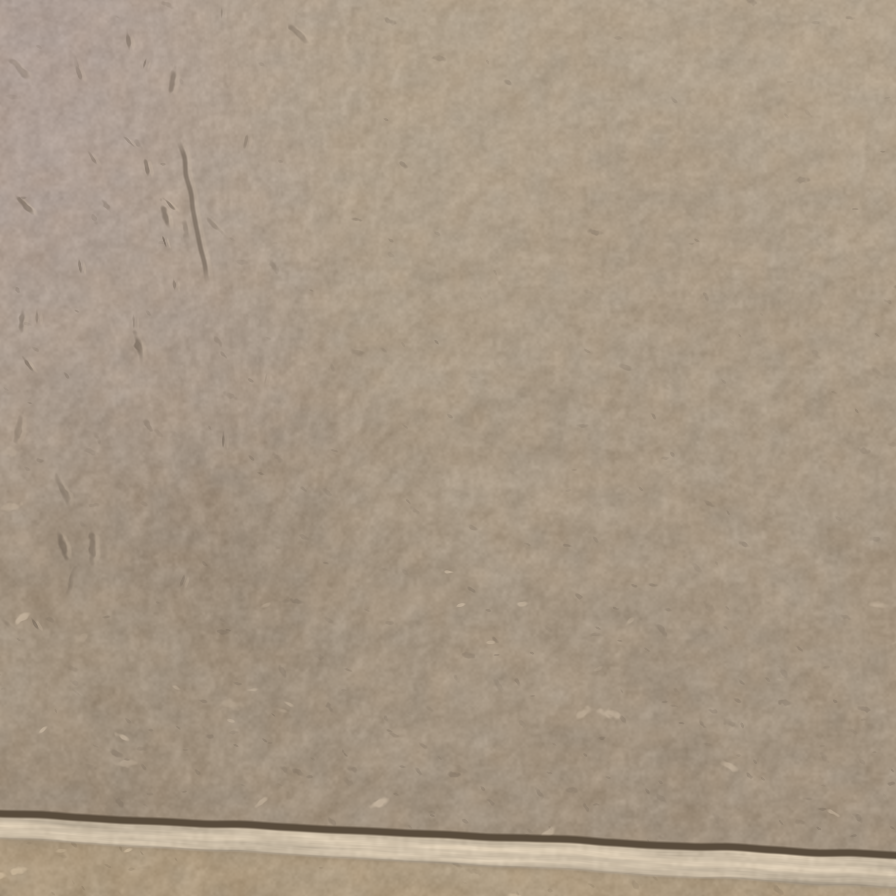
Give the GLSL for this texture, as a three.js fragment shader.

```glsl
varying vec2 vUv;

#define WARM_LIGHT vec3(0.69, 0.63, 0.55)
#define WARM_MID vec3(0.645, 0.585, 0.51)
#define WARM_DARK vec3(0.585, 0.525, 0.455)
#define PINK_GREY vec3(0.68, 0.62, 0.59)
#define LEDGE_LIGHT vec3(0.82, 0.76, 0.67)
#define GROOVE_DARK vec3(0.33, 0.28, 0.22)
#define CHIP_LIGHT vec3(0.83, 0.76, 0.67)
#define PIT_DARK vec3(0.42, 0.37, 0.32)
#define GRAIN 0.055
#define MOTTLE 0.085
#define RELIEF 0.07

float hash(vec2 p) {
  vec3 q = fract(vec3(p.xyx) * 0.1031);
  q += dot(q, q.yzx + 33.33);
  return fract((q.x + q.y) * q.z);
}

float noise(vec2 p) {
  vec2 i = floor(p), f = fract(p);
  f = f * f * (3.0 - 2.0 * f);
  return mix(mix(hash(i), hash(i + vec2(1, 0)), f.x),
             mix(hash(i + vec2(0, 1)), hash(i + vec2(1, 1)), f.x), f.y);
}

float fbm(vec2 p) {
  float sum = 0.0, amp = 0.5;
  for (int i = 0; i < 4; i++) {
    sum += amp * noise(p);
    p = mat2(1.6, 1.2, -1.2, 1.6) * p + 17.3;
    amp *= 0.5;
  }
  return sum / 0.9375;
}

// Distance-like falloff along a direction: x along, y across
vec2 align(vec2 v, float angle) {
  vec2 dir = vec2(cos(angle), sin(angle));
  return vec2(dot(v, dir), dot(v, vec2(-dir.y, dir.x)));
}

// Scattered ragged ellipses; size is the half extent in cells
float flecks(vec2 p, float cells, float angle, vec2 size, float density, float seed) {
  vec2 g = p * cells + seed;
  vec2 id = floor(g);
  float ragged = 0.7 * (noise(g * 7.0) - 0.5);
  float mask = 0.0;
  for (int y = -1; y <= 1; y++) {
    for (int x = -1; x <= 1; x++) {
      vec2 c = id + vec2(x, y);
      float pick = hash(c + 41.7), vary = hash(c + 83.1);
      vec2 centre = c + vec2(hash(c), hash(c + 19.9));
      vec2 d = align(g - centre, angle + 1.3 * (hash(c + 7.3) - 0.5));
      float e = length(d / (size * mix(0.35, 1.0, vary * vary))) + ragged;
      float shape = 1.0 - smoothstep(0.45, 1.2, e);
      float present = smoothstep(pick, pick + 0.08, density);
      mask = max(mask, shape * present * mix(0.4, 1.0, hash(c + 61.0)));
    }
  }
  return mask;
}

// Broad tint, mottling and fine grain of the plaster
vec3 plaster(vec2 p) {
  float cloud = fbm(p * 4.0 + 3.0) - 0.5;
  float light = 0.17 + 0.72 * p.y + 0.1 * p.x + 0.4 * cloud;
  light -= 0.22 * exp(-dot(p - vec2(0.22, 0.38), p - vec2(0.22, 0.38)) * 22.0);
  vec3 col = mix(WARM_DARK, WARM_MID, smoothstep(0.0, 0.5, light));
  col = mix(col, WARM_LIGHT, smoothstep(0.4, 1.0, light));
  float pink = (1.0 - smoothstep(0.05, 0.5, p.x + 0.25 * cloud)) * smoothstep(0.25, 0.9, p.y);
  col = mix(col, PINK_GREY, 0.85 * pink);

  vec2 slant = align(p, mix(-1.1, -0.15, smoothstep(0.1, 0.5, p.x)));
  float blotch = fbm(slant * vec2(28.0, 48.0)) - 0.5;
  float rough = mix(1.0, 0.6, smoothstep(0.4, 0.8, p.y));
  float relief = fbm(p * 60.0) - fbm(p * 60.0 + vec2(0.3, -0.3));
  float grain = 0.6 * noise(p * 190.0) + 0.4 * noise(p * 330.0 + 9.0) - 0.5;
  col += MOTTLE * rough * blotch + RELIEF * relief + GRAIN * grain;
  return col + vec3(0.012, 0.0, -0.012) * (noise(p * 45.0) - 0.5);
}

// Pits, chips and the long scratch
vec3 wear(vec3 col, vec2 p) {
  float left = 1.0 - smoothstep(0.08, 0.42, p.x);
  float low = 1.0 - smoothstep(0.2, 0.6, p.y);
  float patchy = smoothstep(0.35, 0.65, fbm(p * 7.0 + 31.0));
  float pitShare = left * smoothstep(0.2, 0.4, p.y) * (0.12 + 0.4 * patchy) + 0.015;
  float pits = flecks(p, 27.0, -1.25, vec2(0.5, 0.12), pitShare, 5.0);
  float rims = flecks(p + vec2(-0.005, 0.002), 27.0, -1.25, vec2(0.5, 0.12), pitShare, 5.0);
  float specks = flecks(p, 44.0, -0.5, vec2(0.4, 0.17), 0.12 + 0.3 * low * patchy, 70.0);
  float chipShare = 0.025 + low * (0.06 + 0.2 * patchy * (1.0 - smoothstep(0.3, 0.8, p.x)));
  float chips = flecks(p, 29.0, 0.1, vec2(0.42, 0.16), chipShare, 130.0);
  col = mix(col, CHIP_LIGHT, 0.3 * rims);
  col = mix(col, PIT_DARK, max(0.65 * pits, 0.3 * specks));
  col = mix(col, CHIP_LIGHT, 0.6 * chips);

  vec2 d = align(p - vec2(0.217, 0.765), -1.37);
  d.y += 0.004 * (noise(vec2(d.x * 50.0, 2.0)) - 0.5);
  float span = 1.0 - smoothstep(0.06, 0.085, abs(d.x));
  float cut = span * (1.0 - smoothstep(0.001, 0.004, abs(d.y)));
  float lip = span * (1.0 - smoothstep(0.001, 0.004, abs(d.y - 0.005)));
  col = mix(col, CHIP_LIGHT, 0.2 * lip);
  return mix(col, PIT_DARK, 0.6 * cut);
}

// Slanted dark groove above a pale ledge
vec3 ledge(vec3 col, vec2 p) {
  float h = p.y - (0.092 - 0.047 * p.x) + 0.0025 * (noise(vec2(p.x * 22.0, 4.0)) - 0.5);
  float depth = mix(0.027, 0.036, p.x);
  float streak = fbm(vec2(p.x * 9.0, h * 150.0));
  vec3 face = LEDGE_LIGHT * (0.82 + 0.3 * streak) + 0.04 * (noise(p * 170.0) - 0.5);
  float under = 1.0 - smoothstep(-depth - 0.003, -depth + 0.002, h);
  col = mix(col, WARM_MID * vec3(1.0, 0.98, 0.93) + (col - WARM_DARK), under);
  float band = (1.0 - smoothstep(-0.005, -0.002, h)) * (1.0 - under);
  col = mix(col, face, band);
  col *= 1.0 - 0.12 * exp(-abs(h + depth) * 350.0);
  float groove = 1.0 - smoothstep(0.0022, 0.0058, abs(h));
  return mix(col, GROOVE_DARK, 0.95 * groove);
}

void main() {
  vec3 col = wear(plaster(vUv), vUv);
  gl_FragColor = vec4(clamp(ledge(col, vUv), 0.0, 1.0), 1.0);
}
```
